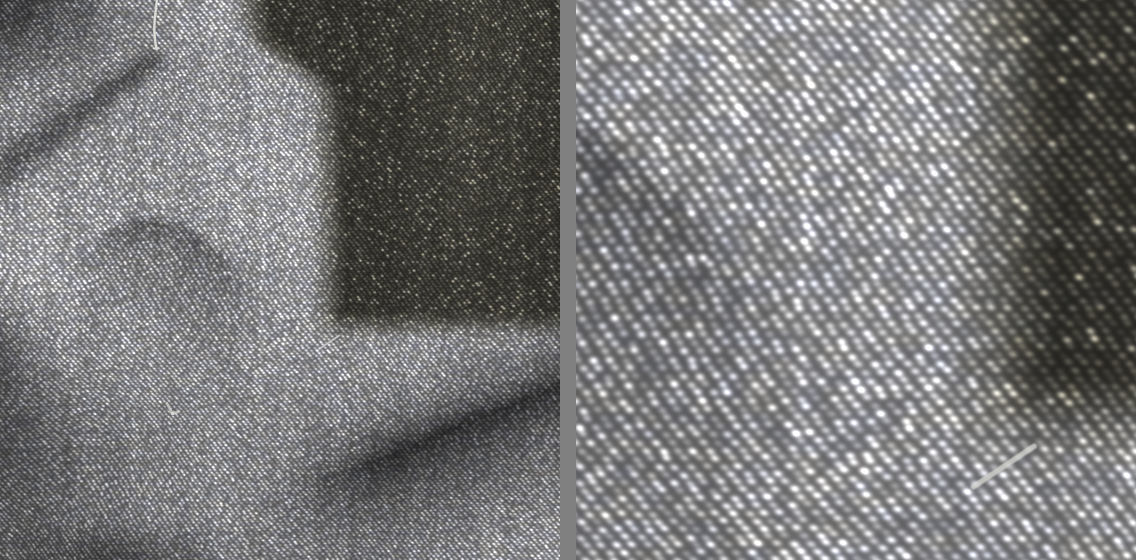
Left, the full canvas; right, a detail of the centre.
Give the GLSL for this texture, as a three.js fragment shader.

```glsl
// Grey denim twill with soft folds, a cast shadow and a few loose white threads.
varying vec2 vUv;

const vec2 WEAVE_COUNT = vec2(106.0, 208.0);   // grains across and up
const float TWILL_SHIFT = -0.42;               // sideways step per row
const vec2 GRAIN_SHARPNESS = vec2(12.0, 4.6);
const float GRAIN_TILT = -0.14;
const float GRAIN_BASE = 0.69;
const float GRAIN_CONTRAST = 0.88;
const float LIT_SPARKLE = 0.23;
const float SHADOW_SPARKLE = 0.34;
const float CLOTH_LIGHT = 0.585;
const vec3 LIT_TINT = vec3(0.995, 0.995, 1.015);
const vec3 SHADOW_TINT = vec3(1.02, 1.0, 0.9);
const vec3 THREAD_COLOR = vec3(0.86, 0.86, 0.84);

float hash(vec2 p) {
  vec3 q = fract(p.xyx * 0.1031);
  q += dot(q, q.yzx + 33.33);
  return fract((q.x + q.y) * q.z);
}

float noise(vec2 p) {
  vec2 i = floor(p), f = fract(p);
  f = f * f * (3.0 - 2.0 * f);
  return mix(mix(hash(i), hash(i + vec2(1.0, 0.0)), f.x),
             mix(hash(i + vec2(0.0, 1.0)), hash(i + 1.0), f.x), f.y);
}

float blob(vec2 p, vec2 center, vec2 radius) {
  vec2 d = (p - center) / radius;
  return exp(-dot(d, d));
}

float segmentDistance(vec2 p, vec2 a, vec2 b) {
  vec2 ab = b - a;
  return length(p - a - ab * clamp(dot(p - a, ab) / dot(ab, ab), 0.0, 1.0));
}

float thread(vec2 p, vec2 a, vec2 b, float width) {
  return 1.0 - smoothstep(width * 0.4, width * 1.5, segmentDistance(p, a, b));
}

// Cast shadow with a soft corner and a step near the top
float castShadow(vec2 p) {
  float edge = mix(0.59, 0.455, smoothstep(0.83, 0.95, p.y));
  edge += 0.012 * (noise(p * 9.0) - 0.5);
  return smoothstep(-0.05, 0.035, p.x - edge) * smoothstep(-0.03, 0.035, p.y - 0.415);
}

// Broad light and dark of the draped cloth
float drape(vec2 p) {
  float light = CLOTH_LIGHT * (0.95 + 0.1 * noise(p * 6.0));
  light *= 1.0 + 0.05 * blob(p, vec2(0.48, 0.7), vec2(0.15, 0.25));
  light *= 1.0 + 0.12 * blob(p, vec2(0.07, 0.5), vec2(0.09, 0.13));
  light *= 1.0 - 0.13 * smoothstep(0.5, 0.1, p.y);

  // Dark corners and edges
  light *= 1.0 - 0.6 * blob(p, vec2(0.0, 1.0), vec2(0.2, 0.14));
  light *= 1.0 - 0.42 * blob(p, vec2(0.0, 0.2), vec2(0.16, 0.22));
  light *= 1.0 - 0.3 * blob(p, vec2(0.0, 0.37), vec2(0.05, 0.09));
  light *= 1.0 - 0.45 * blob(p, vec2(0.2, 0.0), vec2(0.16, 0.06));

  // Slanted crease at the upper left
  float crease = segmentDistance(p, vec2(-0.02, 0.68), vec2(0.27, 0.89));
  float creaseWidth = mix(0.04, 0.02, smoothstep(0.0, 0.3, p.x));
  light *= 1.0 - 0.4 * exp(-crease * crease / (creaseWidth * creaseWidth));

  // Arched bulge
  float arch = 0.615 - 4.0 * pow(p.x - 0.27, 2.0) - p.y;
  float archSpan = 1.0 - smoothstep(0.06, 0.19, abs(p.x - 0.29));
  light *= 1.0 - 0.38 * archSpan * smoothstep(-0.008, 0.02, arch) * exp(-max(arch, 0.0) / 0.08);
  light *= 1.0 - 0.1 * blob(p, vec2(0.36, 0.42), vec2(0.11, 0.16));

  // Deep fold at the lower right
  float fold = p.y - (0.125 + 0.42 * (p.x - 0.55) + 0.012 * (noise(p * 7.0) - 0.5));
  float foldSpan = smoothstep(0.42, 0.72, p.x);
  light *= 1.0 - 0.66 * foldSpan * exp(-abs(fold) / (fold > 0.0 ? 0.06 : 0.12));
  light *= 1.0 + 0.18 * blob(p, vec2(0.88, 0.02), vec2(0.22, 0.09));
  return light;
}

// Staggered tilted grains: weave, bright flecks, and the rarest flecks
vec3 twill(vec2 p) {
  vec2 q = p * WEAVE_COUNT;
  q += 3.0 * vec2(noise(p * 5.0), noise(p * 5.0 + 40.0));
  vec2 cell = floor(vec2(q.x - TWILL_SHIFT * q.y, q.y));
  vec3 sum = vec3(0.0);
  for (int j = -1; j <= 1; j++) {
    for (int i = -1; i <= 1; i++) {
      vec2 id = cell + vec2(float(i), float(j));
      float h = hash(id + 200.0), fleck = hash(id + 907.0);
      vec2 jitter = vec2(0.2, 0.3) * (vec2(hash(id + 411.0), hash(id + 673.0)) - 0.5);
      vec2 center = id + 0.5 + jitter;
      vec2 d = q - vec2(center.x + TWILL_SHIFT * center.y, center.y);
      d.x -= GRAIN_TILT * d.y;
      float grain = exp(-dot(d * d, GRAIN_SHARPNESS));
      sum += grain * vec3(0.4 + 0.9 * h, smoothstep(0.7, 1.0, fleck), smoothstep(0.8, 0.95, fleck));
    }
  }
  return sum;
}

void main() {
  vec2 p = vUv;
  float shadow = castShadow(p);
  float shadowLight = 0.205 + 0.045 * blob(p, vec2(0.84, 0.85), vec2(0.1, 0.4));
  float light = mix(drape(p), shadowLight, shadow);
  light *= 0.91 + 0.12 * noise(p * vec2(75.0, 5.0)) + 0.06 * noise(p * vec2(8.0, 110.0));

  vec3 weave = twill(p);
  float tone = light * (GRAIN_BASE + GRAIN_CONTRAST * weave.x);
  tone += mix(LIT_SPARKLE * weave.y * (0.4 + light), SHADOW_SPARKLE * weave.z, shadow);
  float warmth = noise(p * WEAVE_COUNT * 0.6) - 0.5;
  vec3 color = tone * mix(LIT_TINT, SHADOW_TINT, shadow);
  color *= 1.0 + 0.04 * warmth * vec3(1.0, 0.4, -1.4);

  // Loose threads
  vec2 bent = p + vec2(0.004 * cos(p.y * 40.0), 0.0);
  float lint = thread(bent, vec2(0.277, 1.01), vec2(0.281, 0.912), 0.0022);
  lint += 0.75 * thread(p, vec2(0.57, 0.377), vec2(0.606, 0.401), 0.0017);
  lint += 0.7 * thread(p, vec2(0.298, 0.28), vec2(0.308, 0.261), 0.0025);
  lint += 0.7 * thread(p, vec2(0.308, 0.261), vec2(0.319, 0.265), 0.0025);
  gl_FragColor = vec4(mix(color, THREAD_COLOR, min(lint, 1.0)), 1.0);
}
```
